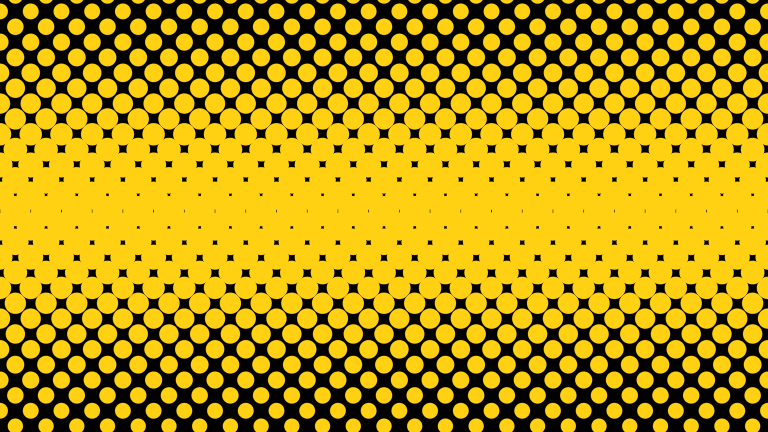
Give the GLSL for this pattern, as a Shadertoy shader.

```glsl
// Staggered yellow halftone dots on black, merging into a solid band across the middle.

// Dot radius in grid cells: largest on the band axis, shrinking outward.
float dotRadius(float row) {
    return 0.985 / (1.0 + 0.07 * abs(row));
}

// Signed distance to the union of dots in the three nearest rows.
float halftoneDistance(vec2 p) {
    float nearest = 1e3;
    float baseRow = floor(p.y + 0.5);
    for (int i = -1; i <= 1; i++) {
        float row = baseRow + float(i);
        // Dots are two cells apart; odd rows shift by one cell.
        vec2 offset = vec2(mod(p.x + row, 2.0) - 1.0, p.y - row);
        nearest = min(nearest, length(offset) - dotRadius(row));
    }
    return nearest;
}

void mainImage(out vec4 fragColor, in vec2 fragCoord) {
    // Fifty cells span the width; the band axis sits just above the middle.
    float cellsPerPixel = 50.0 / iResolution.x;
    vec2 p = (fragCoord - vec2(0.0, 0.5 * iResolution.y)) * cellsPerPixel;
    p.y -= 0.32;

    // Edges are smoothed over about one pixel.
    float ink = 1.0 - smoothstep(-0.7, 0.7, halftoneDistance(p) / cellsPerPixel);

    vec3 black = vec3(0.005);
    vec3 yellow = vec3(1.0, 0.82, 0.07);
    fragColor = vec4(mix(black, yellow, ink), 1.0);
}
```
